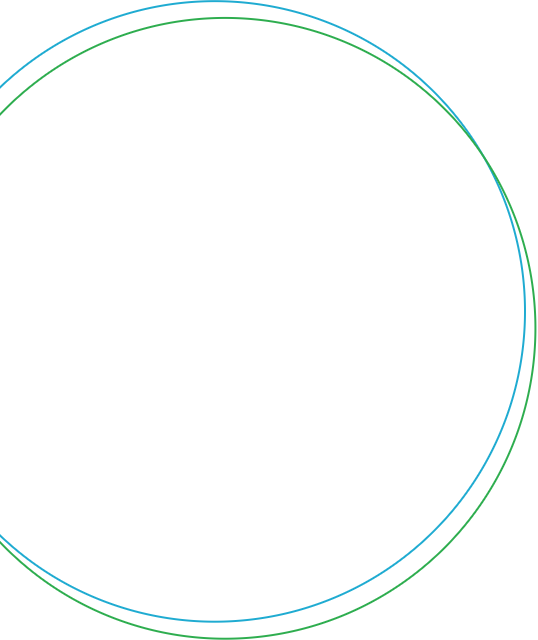
Give the GLSL for this background, as a Shadertoy shader.

```glsl
// Two thin, slightly offset circle outlines in blue and green on white.

const vec3 WHITE = vec3(1.0);
const vec3 BLUE  = vec3(0.12, 0.67, 0.82);
const vec3 GREEN = vec3(0.18, 0.68, 0.31);

const float LINE_WIDTH = 0.0031;

// Coverage of a circle outline, smoothed over one pixel
float ring(vec2 p, vec2 center, float radius, float width, float pixel) {
    float d = abs(length(p - center) - radius) - 0.5 * width;
    return clamp(0.5 - d / pixel, 0.0, 1.0);
}

void mainImage(out vec4 fragColor, in vec2 fragCoord) {
    // Canvas height is one unit
    float pixel = 1.0 / iResolution.y;
    vec2 p = fragCoord * pixel;

    // Blue outline below, green outline above
    float blueRing  = ring(p, vec2(0.3355, 0.5134), 0.4848, LINE_WIDTH, pixel);
    float greenRing = ring(p, vec2(0.3516, 0.4870), 0.4850, LINE_WIDTH, pixel);

    vec3 color = mix(WHITE, BLUE, blueRing);
    color = mix(color, GREEN, greenRing);
    fragColor = vec4(color, 1.0);
}
```
